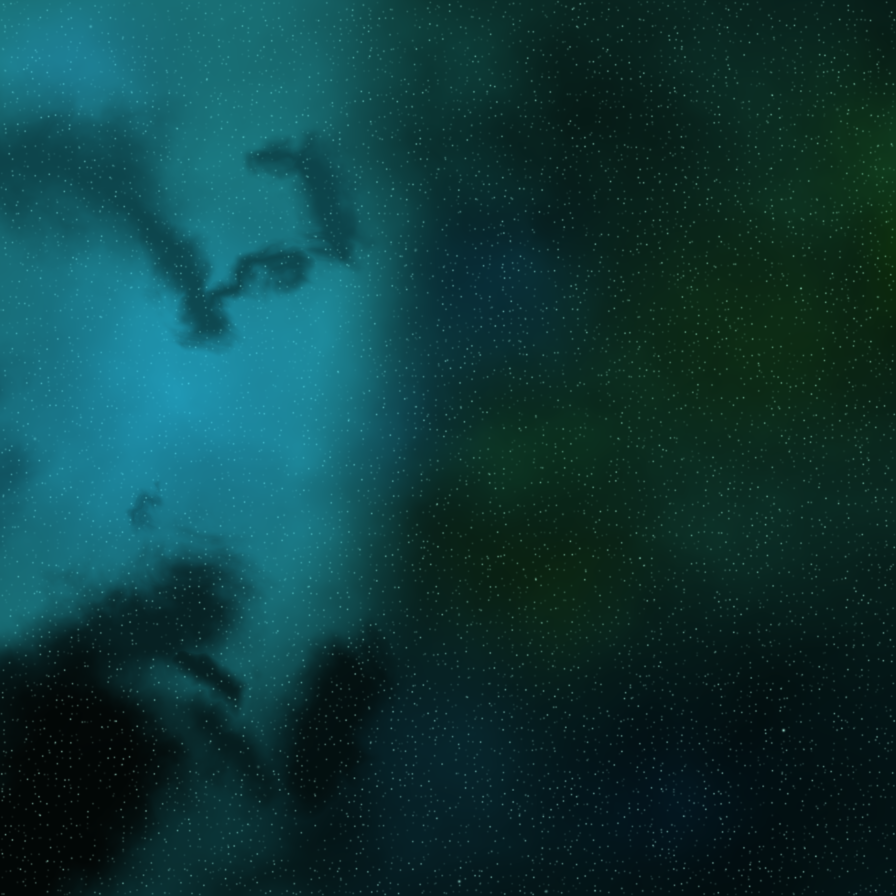
Reproduce this background procedurally as a Shadertoy shader.

```glsl
// Teal nebula with dark ragged clouds, a green haze and a field of fine stars.

float hash21(vec2 p) {
    vec3 q = fract(vec3(p.xyx) * 0.1031);
    q += dot(q, q.yzx + 33.33);
    return fract((q.x + q.y) * q.z);
}

float valueNoise(vec2 p) {
    vec2 cell = floor(p), f = fract(p);
    f = f * f * (3.0 - 2.0 * f);
    vec2 e = vec2(0.0, 1.0);
    return mix(mix(hash21(cell), hash21(cell + e.yx), f.x),
               mix(hash21(cell + e.xy), hash21(cell + e.yy), f.x), f.y);
}

// Fractal noise centred on zero.
float fbm(vec2 p) {
    float sum = 0.0, gain = 0.5;
    for (int i = 0; i < 5; i++) {
        sum += gain * (valueNoise(p) - 0.5);
        p = mat2(1.6, 1.2, -1.2, 1.6) * p + 17.3;
        gain *= 0.5;
    }
    return sum;
}

vec2 swirl(vec2 p) {
    return vec2(fbm(p + 31.7), fbm(p + 83.1));
}

float glow(vec2 p, vec2 centre, vec2 radius) {
    vec2 d = (p - centre) / radius;
    return exp(-dot(d, d));
}

// Soft capsule from a to b.
float cloud(vec2 p, vec2 a, vec2 b, float radius, float soft) {
    vec2 ab = b - a;
    float t = clamp(dot(p - a, ab) / dot(ab, ab), 0.0, 1.0);
    return smoothstep(-soft, soft, radius - length(p - a - ab * t));
}

// Blue and green haze that fills the darker side.
vec3 haze(vec2 p) {
    vec3 c = vec3(0.032, 0.135, 0.115);
    c = mix(c, vec3(0.010, 0.065, 0.070), smoothstep(0.42, 0.15, p.y));
    c = mix(c, vec3(0.050, 0.250, 0.240), 0.9 * glow(p, vec2(0.48, 0.84), vec2(0.12, 0.20)));
    c = mix(c, vec3(0.025, 0.150, 0.200), 0.9 * glow(p, vec2(0.56, 0.68), vec2(0.13, 0.10)));
    c = mix(c, vec3(0.050, 0.250, 0.310), 0.9 * glow(p, vec2(0.45, 0.53), vec2(0.08, 0.09)));
    c = mix(c, vec3(0.045, 0.200, 0.130), 0.9 * glow(p, vec2(0.61, 0.50), vec2(0.12, 0.07)));
    c = mix(c, vec3(0.035, 0.110, 0.045), 0.9 * glow(p, vec2(0.61, 0.37), vec2(0.13, 0.08)));
    c = mix(c, vec3(0.045, 0.180, 0.150), 0.7 * glow(p, vec2(0.85, 0.42), vec2(0.13, 0.09)));
    c = mix(c, vec3(0.045, 0.150, 0.065), 0.9 * glow(p, vec2(0.85, 0.64), vec2(0.20, 0.14)));
    c = mix(c, vec3(0.060, 0.225, 0.110), 0.9 * glow(p, vec2(0.99, 0.84), vec2(0.11, 0.10)));
    c = mix(c, vec3(0.060, 0.210, 0.045), 0.8 * glow(p, vec2(1.01, 0.72), vec2(0.06, 0.07)));
    c = mix(c, vec3(0.030, 0.150, 0.180), 0.8 * glow(p, vec2(0.49, 0.13), vec2(0.12, 0.17)));
    c = mix(c, vec3(0.010, 0.085, 0.125), 0.8 * glow(p, vec2(0.75, 0.10), vec2(0.12, 0.08)));
    return c * (1.0 + 0.9 * fbm(p * 6.0));
}

// Bright teal gas, fading to the right and towards the bottom.
vec3 addGas(vec3 c, vec2 p) {
    vec3 gas = mix(vec3(0.095, 0.430, 0.450), vec3(0.110, 0.530, 0.630),
                   glow(p, vec2(0.18, 0.54), vec2(0.25, 0.22)));
    gas = mix(gas, vec3(0.110, 0.480, 0.560), glow(p, vec2(0.09, 0.93), vec2(0.10, 0.07)));
    float edge = mix(0.34, 0.42, smoothstep(0.15, 0.42, p.y));
    float lit = 1.0 - smoothstep(edge - 0.08, edge + 0.08, p.x);
    lit *= mix(0.33, 1.0, smoothstep(0.10, 0.36, p.y));
    return mix(c, gas * (1.0 + 0.45 * fbm(p * 5.0 + 9.0)), lit);
}

// Ragged clouds in front of the gas.
vec3 addClouds(vec3 c, vec2 p) {
    float upper = cloud(p, vec2(-0.02, 0.82), vec2(0.13, 0.79), 0.060, 0.055);
    upper = max(upper, cloud(p, vec2(0.13, 0.77), vec2(0.21, 0.71), 0.033, 0.030));
    upper = max(upper, cloud(p, vec2(0.21, 0.71), vec2(0.24, 0.64), 0.024, 0.018));
    upper = max(upper, cloud(p, vec2(0.24, 0.66), vec2(0.33, 0.70), 0.014, 0.016));
    upper = max(upper, cloud(p, vec2(0.37, 0.73), vec2(0.36, 0.82), 0.028, 0.020));
    upper = max(upper, cloud(p, vec2(0.30, 0.82), vec2(0.36, 0.83), 0.012, 0.016));
    c = mix(c, vec3(0.045, 0.245, 0.270), 0.88 * upper);

    float left = cloud(p, vec2(-0.03, 0.44), vec2(0.00, 0.49), 0.030, 0.040);
    left = max(left, cloud(p, vec2(-0.02, 0.57), vec2(0.01, 0.59), 0.015, 0.030));
    left = max(left, cloud(p, vec2(0.15, 0.425), vec2(0.18, 0.44), 0.006, 0.012));
    c = mix(c, vec3(0.055, 0.290, 0.340), 0.75 * left);

    float lower = cloud(p, vec2(-0.04, 0.21), vec2(0.20, 0.32), 0.062, 0.045);
    lower = max(lower, cloud(p, vec2(0.22, 0.28), vec2(0.27, 0.23), 0.020, 0.016));
    lower = max(lower, cloud(p, vec2(0.24, 0.19), vec2(0.27, 0.15), 0.024, 0.022));
    c = mix(c, vec3(0.022, 0.105, 0.110), 0.92 * lower);

    float black = cloud(p, vec2(-0.04, 0.00), vec2(0.08, 0.14), 0.120, 0.060);
    c = mix(c, vec3(0.008, 0.020, 0.016), 0.96 * black);
    float lump = cloud(p, vec2(0.36, 0.16), vec2(0.39, 0.23), 0.050, 0.030);
    lump = max(lump, 0.6 * cloud(p, vec2(0.28, 0.00), vec2(0.38, 0.08), 0.040, 0.050));
    return mix(c, vec3(0.012, 0.055, 0.055), 0.9 * lump);
}

// One jittered star per grid cell, kept with the given chance.
float stars(vec2 p, float cells, float chance, float radius) {
    vec2 cell = floor(p * cells);
    vec2 jitter = vec2(hash21(cell + 7.1), hash21(cell + 51.9));
    vec2 d = (p - (cell + 0.2 + 0.6 * jitter) / cells) / radius;
    float power = hash21(cell + 129.3);
    return step(hash21(cell + 211.7), chance) * (0.2 + 0.8 * power * power) * exp(-dot(d, d));
}

void mainImage(out vec4 fragColor, in vec2 fragCoord) {
    vec2 p = fragCoord / iResolution.xy;
    vec2 drift = p + 0.10 * swirl(p * 5.0);
    vec2 ragged = p + 0.09 * swirl(p * 9.0) + 0.05 * swirl(p * 20.0 + 4.0 * swirl(p * 6.0));

    vec3 color = addClouds(addGas(haze(drift), drift), ragged);
    float light = stars(p, 120.0, 0.50, 0.0011) + 0.7 * stars(p + 3.7, 83.0, 0.45, 0.0012);
    light *= 1.0 - 1.3 * color.g;
    light += 1.6 * stars(p + 8.3, 14.0, 0.05, 0.0016);
    color += vec3(0.34, 0.46, 0.42) * light;
    fragColor = vec4(clamp(color, 0.0, 1.0), 1.0);
}
```
